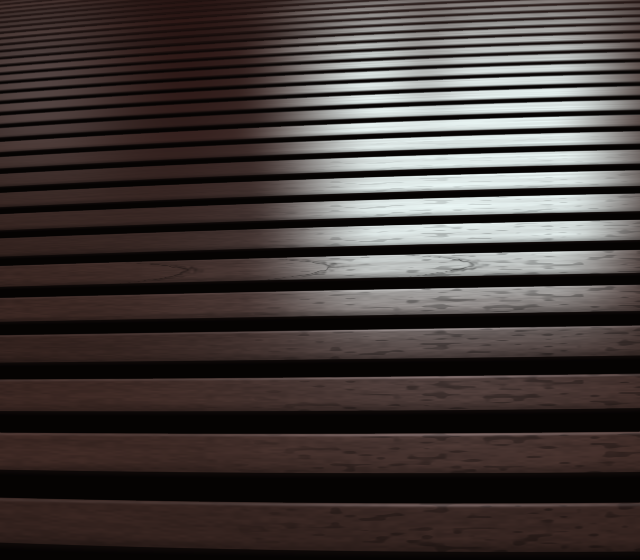
Give the GLSL for this texture, as a Shadertoy shader.

```glsl
// Dark lacquered wooden slats receding in perspective, with black gaps and window glare.
// A reciprocal of the height gives the row number; its fraction splits slat from gap,
// and stretched value noise adds grain, pores and a few arched growth figures.

// Perspective: quadratic coefficients across the canvas (constant, x, x*x)
const vec3 HORIZON = vec3(-0.259, -0.155, 0.060);
const vec3 DEPTH = vec3(10.179, 1.628, -0.708);
const float FIRST_ROW = 8.87;
const float WIDTH_NEAR = 0.58;     // slat share of one row
const float WIDTH_FAR = 0.69;
const float SIDE_FACE = 0.09;      // visible front side below each slat
const float BLUR_NEAR = 0.0012;    // edge softness in canvas heights
const float BLUR_FAR = 0.0026;
const float FIGURED_ROW = -5.0;    // slat with arched growth rings

const vec3 WOOD = vec3(0.215, 0.142, 0.125);
const vec3 WOOD_RED = vec3(0.150, 0.066, 0.056);
const vec3 GAP = vec3(0.018, 0.010, 0.009);
const vec3 GAP_FAR = vec3(0.130, 0.070, 0.062);
const vec3 GLARE = vec3(0.90, 0.945, 0.94);
const vec3 SHEEN = vec3(0.68, 0.67, 0.69);

float hash(vec2 p) {
    vec3 q = fract(p.xyx * 0.1031);
    q += dot(q, q.yzx + 33.33);
    return fract((q.x + q.y) * q.z);
}

float noise(vec2 p) {
    vec2 i = floor(p), f = fract(p);
    f *= f * (3.0 - 2.0 * f);
    return mix(mix(hash(i), hash(i + vec2(1, 0)), f.x),
               mix(hash(i + vec2(0, 1)), hash(i + vec2(1, 1)), f.x), f.y);
}

float bell(float x, float centre, float width) {
    float t = (x - centre) / width;
    return exp(-t * t);
}

// Smooth rise around a, fall around b
float band(float x, float a0, float a1, float b0, float b1) {
    return smoothstep(a0, a1, x) * (1.0 - smoothstep(b0, b1, x));
}

// Nested tongues pointing right; v runs across the slat
float archFigure(float x, float v) {
    float dark = 0.0;
    for (int i = 0; i < 3; i++) {
        float tip = 0.29 + 0.222 * float(i);
        float bend = 0.42 * (v - 0.5) * (v - 0.5);
        float dist = x - tip + bend + 0.014 * (noise(vec2(x * 130.0, v * 7.0)) - 0.5);
        float nearTip = smoothstep(tip - 0.12, tip, x);
        dark += bell(dist, 0.0, 0.004) * (0.35 + 0.4 * nearTip);
        dark += bell(dist, 0.014, 0.011) * nearTip * noise(vec2(x * 160.0, v * 9.0));
    }
    return min(dark, 1.0);
}

// Strength of the window reflection; d is the distance from the top
float windowGlare(float x, float d) {
    float across = band(x, 0.37, 0.59, 0.86, 1.06);
    float along = band(d, -0.12, 0.18, 0.37, 0.67);
    float mullion = 1.0 - 0.25 * bell(x, 0.67, 0.05) * (1.0 - smoothstep(0.12, 0.26, d));
    return across * along * mullion;
}

void mainImage(out vec4 fragColor, in vec2 fragCoord) {
    vec2 uv = fragCoord / iResolution.xy;
    float x = uv.x, d = 1.0 - uv.y;

    // Row coordinate: whole part is the slat, fraction runs down from its top edge
    vec3 powers = vec3(1.0, x, x * x);
    float reach = d - dot(HORIZON, powers);
    float depth = dot(DEPTH, powers);
    float s = FIRST_ROW - depth / reach;
    float row = floor(s), f = s - row;
    float rate = depth / (reach * reach);
    float soft = rate * max(mix(BLUR_FAR, BLUR_NEAR, smoothstep(0.0, 0.4, d)),
                            0.7 / iResolution.y);
    float width = mix(WIDTH_FAR, WIDTH_NEAR, smoothstep(0.35, 1.0, d));
    float v = f / width;
    float top = smoothstep(-soft, soft, f) + smoothstep(1.0 - soft, 1.0 + soft, f);
    float slat = top - smoothstep(width - soft, width + soft, f);
    float side = smoothstep(width - soft, width + soft, f)
               * (1.0 - smoothstep(width, width + SIDE_FACE + soft, f));

    // Grain, pores and tone, different on each slat
    float seed = hash(vec2(row + 60.0, 7.0));
    float near = smoothstep(0.15, 0.6, d);
    float bow = v + 0.25 * (noise(vec2(x * 2.5, seed * 50.0)) - 0.5);
    float streak = noise(vec2(x * 7.0, bow * 9.0 + seed * 90.0)) - 0.5;
    float fine = noise(vec2(x * 70.0, bow * 22.0 + seed * 70.0)) - 0.5;
    float pores = smoothstep(0.66, 0.88, noise(vec2(x * 42.0, bow * 13.0 + seed * 40.0)));
    pores *= near * smoothstep(0.2, 0.65, x);
    float figure = abs(row - FIGURED_ROW) < 0.5 ? archFigure(x, v) : 0.0;

    // Lacquer: base colour, soft sheen, then glare
    float redness = bell(x, 0.30, 0.14) * (1.0 - smoothstep(0.1, 0.5, d));
    vec3 wood = mix(WOOD, WOOD_RED, redness) * (0.9 + 0.2 * seed);
    float sheen = 0.30 * bell(x, 0.68, 0.34) * bell(d, 0.45, 0.32)
                + 0.24 * bell(x, 0.06, 0.13) * bell(d, 0.15, 0.16)
                + 0.16 * bell(x, 0.78, 0.35) * bell(d, 0.0, 0.2);
    float glare = windowGlare(x + 0.035 * (seed - 0.5), d);
    wood = mix(wood, SHEEN, sheen);
    wood = mix(wood, GLARE, glare * (0.96 + 0.12 * streak));
    wood *= 1.0 + near * (0.13 * streak + 0.14 * fine) * (1.0 - 0.6 * glare);
    wood *= 1.0 - 0.26 * pores - 0.38 * figure;
    wood *= 1.0 - 0.22 * smoothstep(0.72, 1.0, v);
    float rim = bell(f, 0.025, 0.022) * smoothstep(0.35, 0.7, d);
    wood += rim * SHEEN * (0.08 + 0.20 * bell(x, 0.7, 0.3));

    // Gap, with the slat's shaded front side
    vec3 gap = mix(GAP_FAR, GAP, smoothstep(-0.04, 0.16, d));
    gap += side * (0.16 * WOOD + 0.05 * glare * WOOD_RED);

    fragColor = vec4(clamp(mix(gap, wood, slat), 0.0, 1.0), 1.0);
}
```
